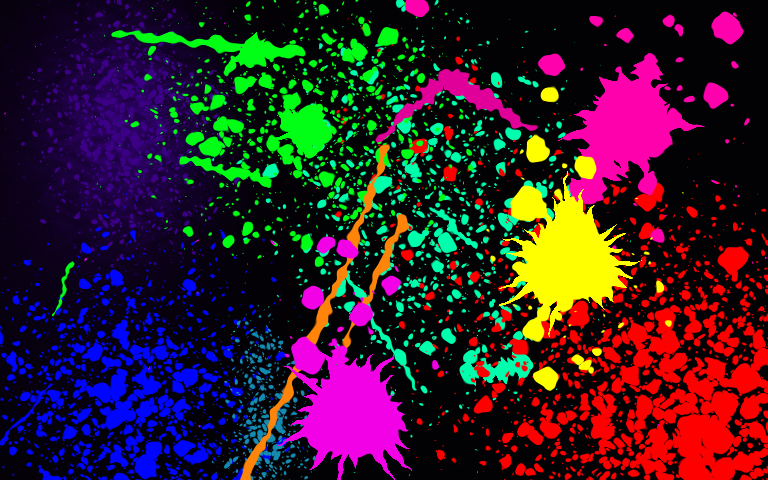
Write a Shadertoy shader that draws this background.

```glsl
// Neon paint splatters on black: cellular droplets whose density follows soft
// clouds, spiked splats, rippled streaks and loose blobs, layered ink by ink.
// Coordinates are canvas heights: x runs 0..1.6, y runs 0..1.

const float TAU = 6.28319;
const vec3 BLUE = vec3(0, .02, 1), PURPLE = vec3(.27, 0, .62), TEAL = vec3(.08, .55, .7);
const vec3 MINT = vec3(0, 1, .68), RED = vec3(1, 0, 0), GREEN = vec3(0, 1, .08);
const vec3 ORANGE = vec3(1, .52, .04), PINK = vec3(1, 0, .68);
const vec3 YELLOW = vec3(1, 1, 0), MAGENTA = vec3(.95, 0, .9);

// Loose blobs: centre and radius
const vec3 PINK_BLOBS[6] = vec3[6](vec3(1.515, .942, .029), vec3(1.49, .8, .026),
    vec3(1.352, .617, .019), vec3(1.372, .508, .016), vec3(1.15, .865, .024), vec3(.865, .988, .025));
const vec3 YELLOW_BLOBS[6] = vec3[6](vec3(1.22, .655, .025), vec3(1.12, .69, .025),
    vec3(1.147, .805, .019), vec3(1.1, .575, .035), vec3(1.112, .312, .023), vec3(1.138, .215, .023));
const vec3 MAGENTA_BLOBS[6] = vec3[6](vec3(.754, .342, .024), vec3(.656, .378, .024),
    vec3(.817, .404, .017), vec3(.681, .493, .019), vec3(.723, .48, .018), vec3(.64, .258, .035));

vec3 hash3(vec2 p) {
    vec3 q = fract(p.xyx * vec3(.1031, .103, .0973));
    q += dot(q, q.yxz + 33.33);
    return fract((q.xxy + q.yzz) * q.zyx);
}

// Layered sines that make round shapes uneven
vec2 wobble(vec2 p) {
    return .004 * sin(p.yx * 67. + 2. * sin(p * 31.)) + .002 * sin(p.yx * 173. + 2. * sin(p * 91.));
}

float cloud(vec2 p, float x, float y, float rx, float ry) {
    vec2 q = (p - vec2(x, y)) / vec2(rx, ry);
    return exp(-dot(q, q));
}

// Cellular droplets; density above 1 swells them until they merge
float drops(vec2 p, float size, float density, float seed) {
    vec2 g = p / size;
    float d = 1.;
    for (int k = 0; k < 9; k++) {
        vec2 id = floor(g) + vec2(k % 3 - 1, k / 3 - 1);
        vec3 h = hash3(id + seed * 17. + 40.);
        float chance = hash3(id + seed * 31. + 90.).x;
        float r = (.08 + .42 * h.z * h.z) * max(1., density);
        r *= smoothstep(0., .2, density - chance);
        d = min(d, length(g - id - h.xy) - r + step(r, .03));
    }
    return d * size;
}

float spatter(vec2 p, float size, float density, float seed) {
    return min(drops(p, size, density, seed), drops(p, size * .43, density, seed + 5.));
}

// Round body with random tapering spikes
float splat(vec2 p, float x, float y, float radius, float spikes) {
    vec2 q = p - vec2(x, y);
    float a = (atan(q.y, q.x) / TAU + .5) * spikes;
    float h = hash3(vec2(mod(floor(a), spikes), spikes)).x;
    float spike = h * h * pow(1. - abs(2. * fract(a) - 1.), 2.);
    return length(q) - radius * (.72 + .09 * sin(a * TAU * 3. / spikes) + .75 * spike);
}

// Rippled segment from (ax, ay) to (bx, by), tapering from wa to wb
float streak(vec2 p, float ax, float ay, float bx, float by, float wa, float wb) {
    vec2 q = p - vec2(ax, ay), ab = vec2(bx - ax, by - ay);
    float t = clamp(dot(q, ab) / dot(ab, ab), 0., 1.);
    return length(q - ab * t) - mix(wa, wb, t) * (.8 + .25 * sin(t * 19. + ax * 40.) + .2 * sin(t * 47.));
}

float blobs(vec2 p, vec3 list[6]) {
    float d = 1.;
    for (int i = 0; i < 6; i++) d = min(d, length(p - list[i].xy) - list[i].z);
    return d;
}

void paint(inout vec3 col, vec3 ink, float d) {
    float w = .8 / iResolution.y;
    col = mix(col, ink, 1. - smoothstep(-w, w, d));
}

void mainImage(out vec4 fragColor, in vec2 fragCoord) {
    vec2 p = fragCoord / iResolution.xy * vec2(1.6, 1);
    p += wobble(p);
    vec3 col = vec3(.008, .002, .012);

    // Purple haze and blue spray
    float haze = cloud(p, .27, .74, .16, .22);
    float grain = .75 + .25 * sin(p.x * 80. + 3. * sin(p.y * 57.)) * sin(p.y * 73.);
    col += PURPLE * (.65 * haze * grain + .12 * cloud(p, .12, .6, .3, .5));
    paint(col, PURPLE * .85, drops(p, .012, 1.7 * haze, 1.));
    paint(col, BLUE, spatter(p, .034, 1.55 * cloud(p, .27, .15, .24, .27), 2.));
    paint(col, BLUE, streak(p, 0., .08, .11, .2, .004, .003));

    // Teal sponge marks, mint mist and red spray
    float mist = cloud(p, .56, .09, .075, .1) + .8 * cloud(p, .54, .26, .045, .07);
    paint(col, TEAL, drops(p, .01, 1.9 * mist, 3.));
    paint(col, MINT, spatter(p, .034, .04 + .8 * cloud(p, .88, .55, .25, .33), 4.));
    paint(col, MINT, streak(p, .9, .57, .99, .485, .004, .009));
    paint(col, MINT, streak(p, .72, .43, .87, .19, .009, .003));
    paint(col, MINT, streak(p, .98, .22, 1.08, .235, .02, .026));
    mist = 1.65 * cloud(p, 1.46, .1, .33, .3) + .45 * cloud(p, 1.25, .38, .4, .3);
    paint(col, RED, spatter(p, .038, mist + .25 * cloud(p, .88, .75, .2, .25), 6.));
    paint(col, RED, length(p - vec2(1.527, .458)) - .028);

    // Green flicks
    mist = cloud(p, .64, .75, .29, .22);
    paint(col, GREEN, min(drops(p, .055, .75 * mist, 7.), spatter(p, .032, .85 * mist, 8.)));
    paint(col, GREEN, streak(p, .24, .93, .62, .89, .009, .014));
    paint(col, GREEN, min(splat(p, .525, .89, .04, 9.), splat(p, .645, .735, .055, 11.)));
    paint(col, GREEN, streak(p, .38, .67, .56, .62, .01, .012));
    paint(col, GREEN, streak(p, .15, .45, .11, .34, .005, .003));

    // Pink arch and splat
    paint(col, PINK * .88, streak(p, .79, .71, .93, .84, .007, .02));
    paint(col, PINK * .88, streak(p, .93, .84, 1.11, .73, .026, .008));
    paint(col, PINK, streak(p, 1.36, .88, 1.31, .75, .012, .085));
    paint(col, PINK, streak(p, 1.31, .75, 1.22, .6, .08, .03));
    paint(col, PINK, min(splat(p, 1.31, .74, .115, 15.), blobs(p, PINK_BLOBS)));
    paint(col, PINK, drops(p, .04, .45 * cloud(p, 1.38, .75, .25, .3), 9.));

    // Orange drips
    paint(col, ORANGE, streak(p, .805, .69, .71, .42, .007, .011));
    paint(col, ORANGE, streak(p, .71, .42, .51, 0., .01, .009));
    paint(col, ORANGE, streak(p, .84, .54, .7, .24, .012, .003));

    // Yellow and magenta bursts with flung drops
    paint(col, YELLOW, min(splat(p, 1.19, .455, .125, 27.), blobs(p, YELLOW_BLOBS)));
    paint(col, YELLOW, streak(p, 1.165, .6, 1.18, .48, .008, .03));
    paint(col, YELLOW, drops(p, .035, .03 + .5 * cloud(p, 1.2, .42, .17, .22), 11.));
    paint(col, MAGENTA, min(splat(p, .735, .135, .13, 25.), blobs(p, MAGENTA_BLOBS)));
    paint(col, MAGENTA, streak(p, .7, .29, .72, .15, .006, .04));
    paint(col, MAGENTA, drops(p, .034, .06 + .3 * cloud(p, .74, .2, .18, .25), 12.));
    fragColor = vec4(col, 1);
}
```
